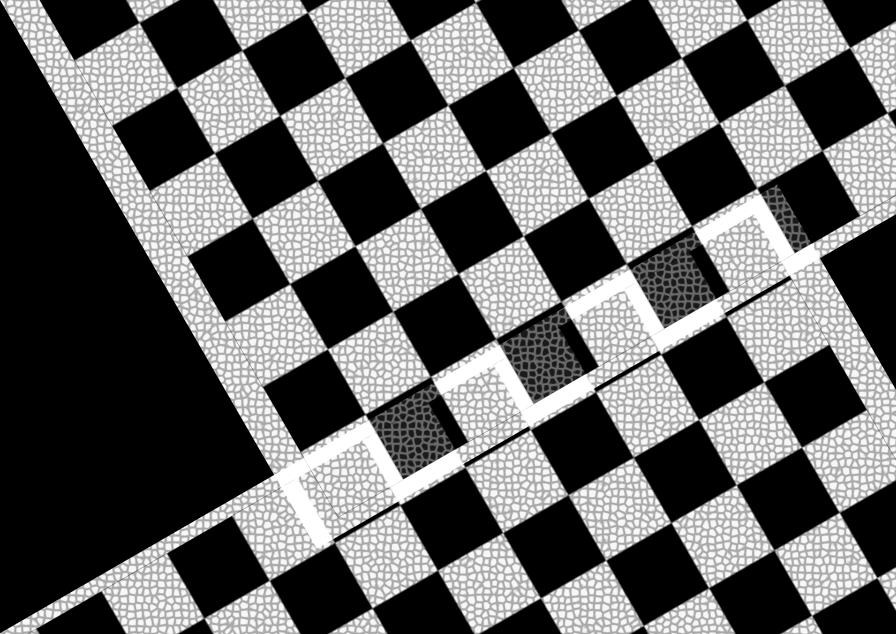
This pattern is drawn by a Shadertoy shader. Its source:

```glsl
// Two tilted checkerboards with plain borders overlap along a diagonal strip.
// Their inks add up: light on light turns white, light on black turns dim.
// Light areas carry a fine ringed grain made from a cellular pattern.

float hash(vec2 p)
{
    return fract(sin(dot(p, vec2(127.1, 311.7))) * 43758.5453);
}

// Signed triangle wave: positive inside even cells, zero on the grid lines
vec2 cellWave(vec2 p)
{
    return 0.5 - abs(mod(p + 0.5, 2.0) - 1.0);
}

// 1 inside the black squares of a unit checkerboard
float checker(vec2 p, float blur)
{
    vec2 side = clamp(cellWave(p) / blur, -1.0, 1.0);
    return 0.5 + 0.5 * side.x * side.y;
}

// Soft step, positive side is 1
float inside(float d, float blur)
{
    return clamp(d / blur + 0.5, 0.0, 1.0);
}

// 1 on the thin rings between jittered grains, 0 in their middles
float grainRings(vec2 p)
{
    vec2 id = floor(p);
    float nearest = 9.0, second = 9.0;
    for (int y = -1; y <= 1; y++)
    for (int x = -1; x <= 1; x++)
    {
        vec2 cell = id + vec2(x, y);
        vec2 jitter = vec2(hash(cell), hash(cell + 57.3)) - 0.5;
        float d = distance(p, cell + 0.5 + 0.6 * jitter);
        second = min(second, max(nearest, d));
        nearest = min(nearest, d);
    }
    return 1.0 - smoothstep(0.05, 0.5, second - nearest);
}

void mainImage(out vec4 fragColor, in vec2 fragCoord)
{
    // Canvas position from the top left, measured in board squares
    float scale = 11.888 / iResolution.x;
    vec2 p = vec2(fragCoord.x, iResolution.y - fragCoord.y) * scale;
    float blur = scale;

    // Board axes turned by 30 degrees
    float c = cos(radians(30.0)), s = sin(radians(30.0));
    vec2 q = vec2(c * p.x - s * p.y, s * p.x + c * p.y);

    // Upper board: sheet minus its black squares
    vec2 g = q - vec2(0.45, 2.19);
    float upperSheet = inside(q.x, blur) * inside(8.406 - q.y, blur);
    float upperBlack = checker(g, blur) * inside(g.x, blur) * inside(6.0 - g.y, blur);
    float upper = upperSheet * (1.0 - upperBlack);

    // Lower board, shifted against the first
    g = q - vec2(1.246, 8.463);
    float lowerSheet = inside(7.709 - q.x, blur) * inside(q.y - 7.276, blur);
    float lowerBlack = checker(g, blur) * inside(6.0 - g.x, blur) * inside(g.y + 1.0, blur);
    float lower = lowerSheet * (1.0 - lowerBlack);

    // Grain tones: pale paper, and the dim print on black squares in the strip
    float rings = grainRings(p * 10.0);
    float paper = mix(0.97, 0.66, rings);
    float dimPrint = mix(0.1, 0.42, rings);

    // Add the inks of both boards
    float lowerTone = mix(paper, dimPrint, upperSheet * upperBlack);
    float tone = mix(upper * paper, lowerTone, lower);
    tone = mix(tone, 1.0, upper * lower);

    fragColor = vec4(vec3(tone), 1.0);
}
```
